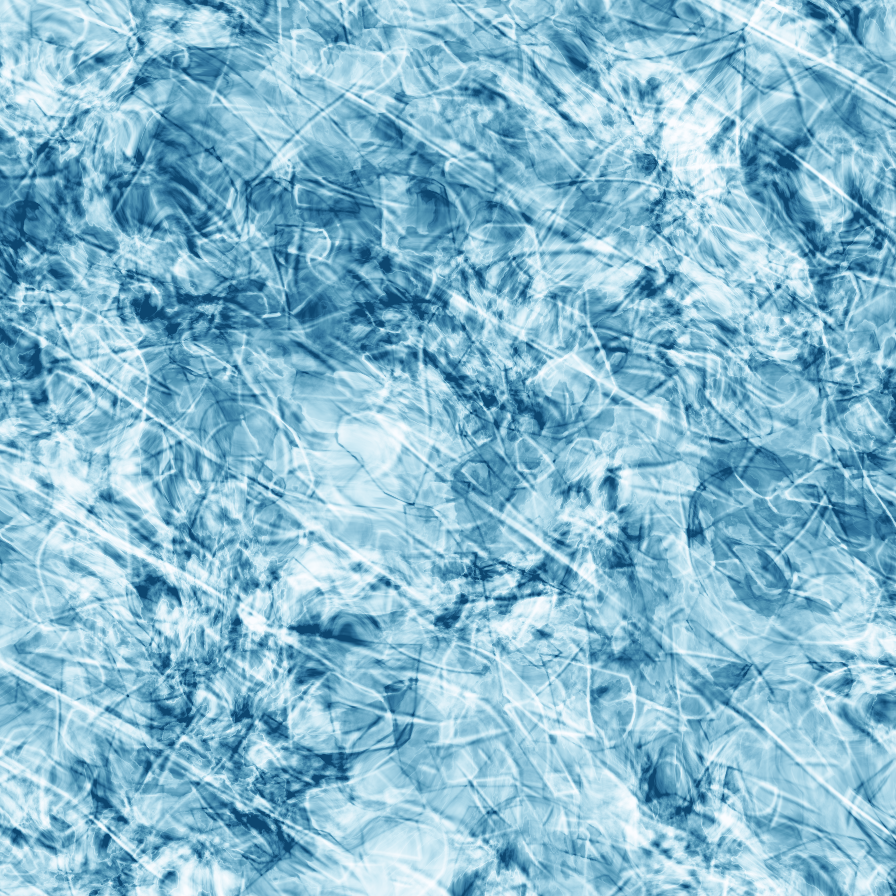
A three.js fragment shader for this texture:

```glsl
// Fractured blue ice: overlapping translucent chips, crumbly veins, dark hollows
// and long diagonal cracks are summed into one roughly normal tone, which is
// then skewed and mapped through a six-step blue ramp up to white frost.

varying vec2 vUv;

const vec3 ABYSS = vec3(0.05, 0.28, 0.44);
const vec3 DEEP  = vec3(0.19, 0.46, 0.62);
const vec3 STEEL = vec3(0.33, 0.60, 0.72);
const vec3 GLASS = vec3(0.49, 0.72, 0.82);
const vec3 PALE  = vec3(0.65, 0.83, 0.90);
const vec3 MIST  = vec3(0.81, 0.92, 0.96);
const vec3 FROST = vec3(0.98, 0.99, 1.00);

const vec2 CRACK_DIR = vec2(0.83, -0.56);
const vec2 HOLLOW_CENTER = vec2(0.42, 0.73);
const float CRACK_WIDTH = 0.009;
const float LINE = 0.0017;       // half width of fine lines
const float EDGE = 0.0010;       // edge softness
const float FACE_GAIN = 0.55;    // contrast of chip faces
const float CLOUD_GAIN = 1.8;
const float GRAIN_SCALE = 42.0;
const float GRAIN_GAIN = 4.2;
const float SPECKLE_SCALE = 105.0;
const float SPECKLE_GAIN = 3.0;
const float HOLLOW_DEPTH = 1.1;
const float FROST_GAIN = 0.6;

float hash(vec2 p) {
  vec3 q = fract(p.xyx * 0.1031);
  q += dot(q, q.yzx + 33.33);
  return fract((q.x + q.y) * q.z);
}

vec2 hash2(vec2 p) {
  vec3 q = fract(p.xyx * vec3(0.1031, 0.1030, 0.0973));
  q += dot(q, q.yzx + 33.33);
  return fract((q.xx + q.yz) * q.zy);
}

float noise(vec2 p) {
  vec2 i = floor(p), f = fract(p);
  f = f * f * (3.0 - 2.0 * f);
  return mix(mix(hash(i), hash(i + vec2(1, 0)), f.x),
             mix(hash(i + vec2(0, 1)), hash(i + vec2(1, 1)), f.x), f.y);
}

float fbm(vec2 p) {
  float sum = 0.0, amp = 0.516;
  for (int i = 0; i < 5; i++) {
    sum += amp * noise(p);
    p = mat2(1.6, 1.2, -1.2, 1.6) * p + 17.3;
    amp *= 0.5;
  }
  return sum;
}

// Gaussian bump
float bump(float x, float width) { x /= width; return exp(-x * x); }

vec2 heading(float a) { return vec2(cos(a), sin(a)); }

// Convex chips, partly rounded, with a shaded face and a lit rim
float chips(vec2 p, float scale, float seed) {
  vec2 cell = floor(p * scale), f = fract(p * scale);
  float tone = 0.0;
  for (int y = -1; y <= 1; y++) for (int x = -1; x <= 1; x++) {
    vec2 o = vec2(x, y), id = cell + o + seed;
    vec2 r = hash2(id), s = hash2(id + 57.3);
    vec2 q = f - o - 0.2 - 0.6 * r;
    float angle = s.x * 6.2832, d = length(q) - 0.62;
    for (int k = 0; k < 4; k++) {
      float h = hash(id + 7.1 * float(k) + 3.0);
      float a = angle + 1.5708 * float(k) + (h - 0.5) * 1.0;
      d = max(d, dot(q, heading(a)) - mix(0.15, 0.65, fract(h * 7.3)));
    }
    d /= scale;
    float slope = dot(q, heading(angle + 2.0));
    float inside = 1.0 - smoothstep(-EDGE, EDGE, d);
    float rim = bump(d + 2.0 * LINE, LINE) * (0.4 + 1.6 * slope);
    float shadow = bump(d - LINE, LINE) * (0.5 - 0.9 * slope);
    tone += FACE_GAIN * inside * ((s.y - 0.5) * 0.9 + slope * 1.3) + (rim - shadow) * (0.2 + r.x);
  }
  return tone;
}

// Short bent scratches, half of them along the cracks
float scratches(vec2 p, float scale, float seed) {
  vec2 cell = floor(p * scale), f = fract(p * scale);
  float tone = 0.0;
  for (int y = -1; y <= 1; y++) for (int x = -1; x <= 1; x++) {
    vec2 o = vec2(x, y), id = cell + o + seed;
    vec2 r = hash2(id), s = hash2(id + 31.7);
    vec2 q = f - o - 0.2 - 0.6 * r;
    vec2 dir = heading((s.x - 0.5) * (s.y < 0.5 ? 0.7 : 6.2832));
    q = vec2(dot(q, dir), dot(q, vec2(-dir.y, dir.x)));
    q.y += (r.y - 0.5) * 0.7 * q.x * q.x;
    float reach = mix(0.25, 0.8, r.x);
    float along = 1.0 - smoothstep(0.4 * reach, reach, abs(q.x));
    float d = q.y / scale, width = LINE * (0.5 + along * (0.3 + r.y));
    float stroke = bump(d, width) - 0.7 * bump(d - 2.2 * width, width);
    tone += along * stroke * (fract(s.y * 9.0) < 0.58 ? 1.1 : -1.1);
  }
  return tone;
}

// Long bundles of bright and dark strands
float cracks(vec2 q) {
  float tone = 0.0;
  for (int i = 0; i < 9; i++) {
    float k = float(i);
    vec2 r = hash2(vec2(k, 4.0)), s = hash2(vec2(k, 19.0));
    float v = q.y - 0.06 - 0.15 * k - 0.08 * r.x - (r.y - 0.5) * 0.2 * (q.x - 0.2);
    v += 0.014 * (noise(vec2(q.x * 7.0, k * 5.0)) - 0.5);
    float start = mix(-0.6, 0.1, s.x), end = start + mix(0.45, 1.0, s.y);
    float along = smoothstep(start, start + 0.1, q.x) * (1.0 - smoothstep(end - 0.15, end, q.x));
    float width = CRACK_WIDTH * mix(0.5, 1.4, r.y) * (0.5 + noise(vec2(q.x * 9.0, k)));
    float strand = noise(vec2(q.x * 18.0, v * 300.0 + k * 31.0)) - 0.48;
    tone += along * (bump(v, width) * (0.4 + 3.2 * strand) + 0.8 * bump(v, LINE)
                     - 0.8 * bump(v + 1.3 * width, 0.5 * width));
  }
  return tone;
}

vec3 iceRamp(float t) {
  vec3 c = mix(ABYSS, DEEP, clamp(t, 0.0, 1.0));
  c = mix(c, STEEL, clamp(t - 1.0, 0.0, 1.0));
  c = mix(c, GLASS, clamp(t - 2.0, 0.0, 1.0));
  c = mix(c, PALE, clamp(t - 3.0, 0.0, 1.0));
  c = mix(c, MIST, clamp(t - 4.0, 0.0, 1.0));
  return mix(c, FROST, clamp((t - 5.0) / 1.2, 0.0, 1.0));
}

void main() {
  vec2 warp = vec2(noise(vUv * 6.0 + 3.1), noise(vUv * 6.0 + 41.7)) - 0.5;
  vec2 ripple = vec2(noise(vUv * 25.0 + 7.7), noise(vUv * 25.0 + 91.3)) - 0.5;
  vec2 p = vUv + 0.035 * warp + 0.005 * ripple;
  vec2 along = vec2(dot(p, CRACK_DIR), dot(p, vec2(-CRACK_DIR.y, CRACK_DIR.x)));
  vec2 squashed = along * vec2(1.0, 1.3);

  // Chips and crumbly grain, rough in some places and clear in others
  float facets = chips(squashed, 5.0, 11.0) + chips(squashed, 9.0, 83.0)
               + 0.9 * chips(squashed, 17.0, 151.0);
  float grain = fbm(p * GRAIN_SCALE + 5.0 * warp) - 0.5;
  float speckle = fbm(p * SPECKLE_SCALE + 4.0 * ripple + 33.0) - 0.5;
  float rough = mix(0.5, 1.4, smoothstep(0.3, 0.7, noise(p * 9.0 + 9.0)));
  float tone = 0.9 * facets + CLOUD_GAIN * (fbm(p * 4.0 + 2.0) - 0.5);
  tone += rough * (GRAIN_GAIN * grain + SPECKLE_GAIN * speckle + 0.6 * bump(grain, 0.025) - 0.14);

  // Jagged dark hollows and splashes of frost
  vec2 away = vUv - HOLLOW_CENTER;
  float hollow = fbm(p * 9.0 + 27.0) + 0.5 * grain - 0.07 * facets
               + 0.07 * exp(-9.0 * dot(away, away));
  tone -= HOLLOW_DEPTH * smoothstep(0.60, 0.66, hollow);
  tone += FROST_GAIN * smoothstep(0.64, 0.72, fbm(p * 10.0 + 63.0) + 0.4 * grain);

  // Scratches and cracks on top
  tone += scratches(along, 6.0, 5.0) + scratches(along, 11.0, 71.0)
        + 0.8 * scratches(along, 20.0, 139.0);
  vec2 straight = vec2(dot(vUv, CRACK_DIR), dot(vUv, vec2(-CRACK_DIR.y, CRACK_DIR.x)));
  tone += cracks(straight);

  // Soften the extremes, skew toward the darks, then colour
  tone /= sqrt(1.0 + 0.08 * tone * tone);
  gl_FragColor = vec4(iceRamp(3.7 + 1.45 * tone - 0.17 * tone * tone), 1.0);
}
```
